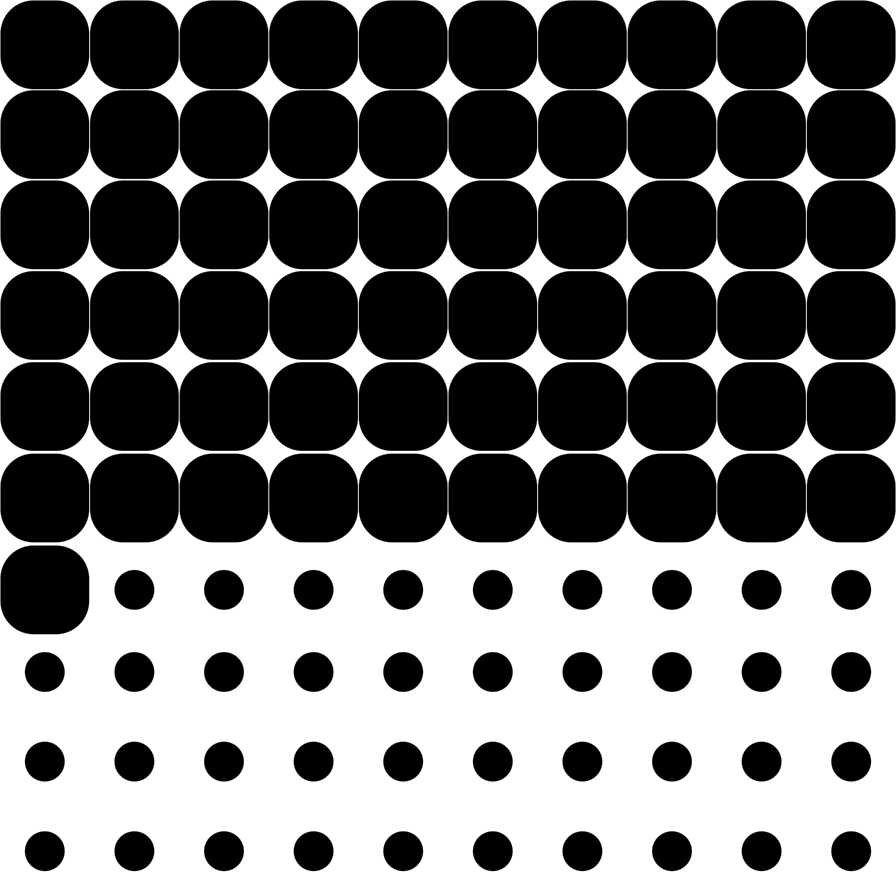
Give the GLSL for this pattern, as a Shadertoy shader.

```glsl
// A ten by ten grid in black on white: the first 61 cells, read from the
// top left, are rounded tiles and the rest are small dots. Every shape is one
// rounded-box distance, and the pixel coverages of neighbours are summed.

float roundedBox(vec2 p, float halfSize, float radius) {
    vec2 q = abs(p) - halfSize + radius;
    return length(max(q, 0.0)) + min(max(q.x, q.y), 0.0) - radius;
}

// Row centre measured from the top; tiled rows drift slowly apart.
float rowCentre(float row) {
    float drift = row < 6.5 ? 0.000232 * row * row : 0.0;
    return 0.05 + 0.1 * row + drift;
}

void mainImage(out vec4 fragColor, in vec2 fragCoord) {
    vec2 uv = fragCoord / iResolution.y;
    uv.y = 1.0 - uv.y;
    float pixel = 1.0 / iResolution.y;
    float firstColumn = floor(uv.x * 10.0 - 0.5);

    // Add the ink of the two nearest columns over all rows.
    float ink = 0.0;
    for (int i = 0; i < 10; i++) {
        float row = float(i);
        for (int j = 0; j < 2; j++) {
            float column = firstColumn + float(j);
            if (column < 0.0 || column > 9.0) continue;
            vec2 p = uv - vec2(0.05 + 0.1 * column, rowCentre(row));
            bool isTile = row * 10.0 + column < 60.5;
            float d = isTile ? roundedBox(p, 0.0495, 0.037)
                             : length(p) - 0.0222;
            ink += clamp(0.5 - d / (1.2 * pixel), 0.0, 1.0);
        }
    }

    fragColor = vec4(vec3(1.0 - min(ink, 1.0)), 1.0);
}
```
